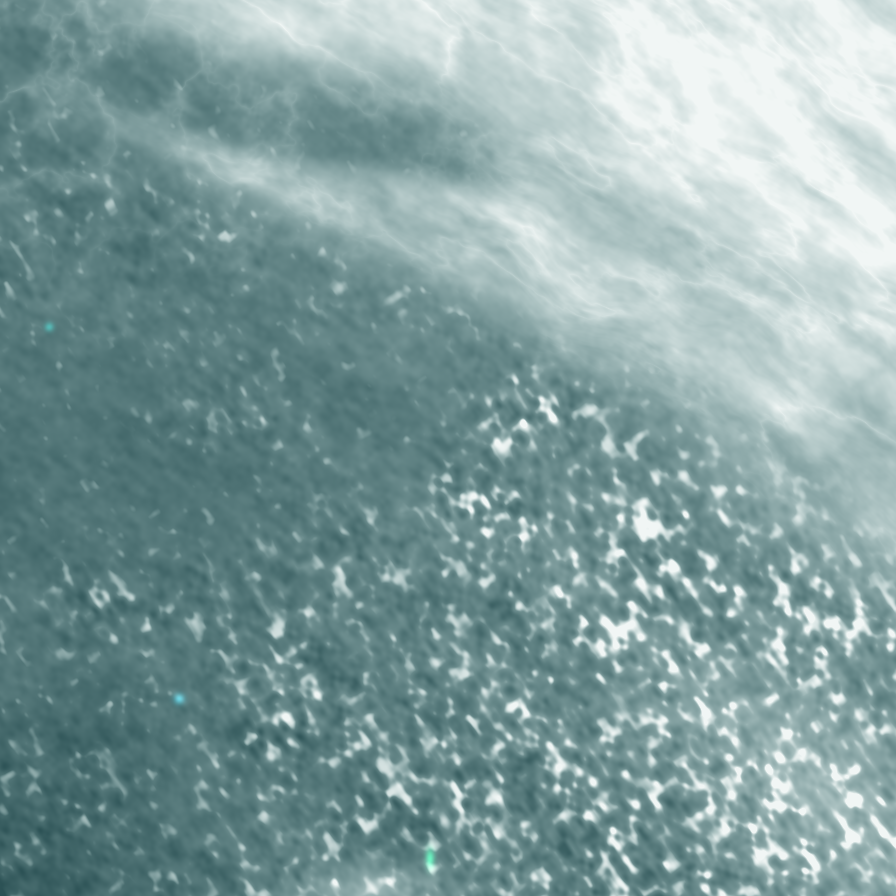
This texture is drawn by a three.js fragment shader. Its source:

```glsl
varying vec2 vUv;

float hash(vec2 p) {
  return fract(sin(dot(p, vec2(127.1, 311.7))) * 43758.5453);
}

float noise(vec2 p) {
  vec2 i = floor(p);
  vec2 f = fract(p);
  f = f * f * (3.0 - 2.0 * f);
  return mix(mix(hash(i), hash(i + vec2(1, 0)), f.x),
             mix(hash(i + vec2(0, 1)), hash(i + vec2(1, 1)), f.x), f.y);
}

float fbm(vec2 p) {
  float sum = 0.0;
  float amp = 0.5;
  for (int i = 0; i < 5; i++) {
    sum += amp * noise(p);
    p = mat2(1.6, 1.2, -1.2, 1.6) * p + 7.3;
    amp *= 0.5;
  }
  return sum / 0.97;
}

// Thin bright threads where the noise crosses its middle value
float threads(vec2 p) {
  return pow(1.0 - abs(2.0 * fbm(p) - 1.0), 6.0);
}

mat2 rotation(float a) {
  return mat2(cos(a), sin(a), -sin(a), cos(a));
}

float blob(vec2 p, vec2 centre, vec2 radius) {
  vec2 d = (p - centre) / radius;
  return exp(-dot(d, d));
}

// Small facets of light, two sizes mixed
float facets(vec2 p) {
  return 0.6 * noise(p) + 0.4 * noise(p * 1.7 + 9.0);
}

void main() {
  vec2 p = vUv;
  vec2 warp = vec2(fbm(p * 6.0), fbm(p * 6.0 + 31.0)) - 0.5;
  vec2 q = p + 0.03 * warp;

  // Height above the curved lower edge of the foam
  float above = q.y - (0.89 - 0.3 * q.x - 0.17 * q.x * q.x);

  // Foam sheet, with a dark pool open at the upper left
  float sheet = smoothstep(-0.05 - 0.12 * p.x * p.x, 0.05, above);
  float shore = 0.015 + 0.35 * max(0.0, q.x - 0.33);
  float pool = (1.0 - smoothstep(0.5, 0.61, q.x + 0.4 * (q.y - 0.84)))
    * smoothstep(shore, shore + 0.045, above)
    * (1.0 - smoothstep(-0.05, 0.05, q.y - 1.0 + 0.23 * q.x));
  float foam = sheet * (1.0 - 0.88 * pool) * mix(0.25, 1.0, smoothstep(0.0, 0.36, p.x));
  foam += 0.4 * exp(-pow((above - 0.005) / 0.014, 2.0))
    * smoothstep(0.05, 0.3, p.x) * (1.0 - smoothstep(0.45, 0.7, p.x));
  foam = clamp(foam, 0.0, 1.0);

  // Strands drawn out along the flow
  vec2 flow = vec2(q.x * 7.0, above * 22.0) + 1.2 * warp;
  float strand = fbm(flow);
  float lace = threads(vec2(q.x * 11.0, above * 20.0) + 4.0);
  float foamTone = mix(0.67, 0.96, smoothstep(0.0, 0.32, above))
    + 0.55 * (strand - 0.5) + 0.16 * (lace - 0.45)
    + 0.14 * (facets(rotation(0.6) * q * vec2(45.0, 80.0)) - 0.5);
  foamTone -= 0.12 * blob(q, vec2(0.84, 0.79), vec2(0.12, 0.04));

  // Open water, darker to the lower left
  float water = 0.06 + 0.18 * p.x + 0.06 * p.y
    - 0.06 * blob(p, vec2(0.0), vec2(0.3, 0.2))
    + 0.2 * (fbm(rotation(0.6) * q * vec2(7.0, 16.0)) - 0.5)
    + 0.1 * (noise(rotation(0.65) * p * vec2(60.0, 110.0)) - 0.5);
  water += 0.22 * (threads(q * 13.0) - 0.2) * smoothstep(0.6, 0.9, p.y);
  water += 0.25 * blob(rotation(0.7) * (q - vec2(0.91, 0.11)), vec2(0.0), vec2(0.22, 0.09))
    + 0.3 * blob(q, vec2(0.42, 0.01), vec2(0.08, 0.025));

  // Glitter thickens to the lower right and gathers in clusters
  float density = 0.15 + 0.75 * smoothstep(-0.2, 0.6, p.x - 0.8 * p.y);
  density += 0.6 * blob(q, vec2(0.12, 0.32), vec2(0.06, 0.03))
    + 0.5 * blob(q, vec2(0.32, 0.22), vec2(0.06, 0.07))
    + 0.4 * blob(q, vec2(0.29, 0.54), vec2(0.07, 0.05))
    + 0.6 * blob(q, vec2(0.58, 0.54), vec2(0.06, 0.04))
    + 0.5 * blob(q, vec2(0.39, 0.39), vec2(0.05, 0.03))
    + 0.5 * blob(q, vec2(0.54, 0.43), vec2(0.05, 0.03))
    + 0.3 * blob(q, vec2(0.7, 0.33), vec2(0.13, 0.07));
  density += 0.8 * (fbm(p * 9.0 + 15.0) - 0.5);
  density = clamp(density, 0.0, 1.0) * (1.0 - smoothstep(-0.03, 0.08, above));

  float facet = facets((rotation(-0.6) * p + 0.02 * warp) * vec2(95.0, 66.0));
  float edge = 0.71 - 0.2 * density;
  float sparkle = smoothstep(edge, edge + 0.34, facet) * (0.3 + 0.4 * density);
  water += 0.9 * sparkle + density * (0.07 + 0.55 * (facet - 0.5));

  float tone = mix(water, foamTone, foam);
  tone = clamp(tone + 0.04 * (noise(p * 150.0) - 0.5), -0.1, 1.02);
  vec3 colour = mix(vec3(0.24, 0.385, 0.395), vec3(0.93, 0.955, 0.95), tone);
  colour += vec3(0.0, 0.08, 0.07) * tone * (1.0 - tone);

  // Small tinted glints
  colour += vec3(0.0, 0.4, 0.2) * blob(p, vec2(0.48, 0.042), vec2(0.005, 0.011));
  colour += vec3(0.1, 0.35, 0.4) * blob(p, vec2(0.2, 0.22), vec2(0.006));
  colour += vec3(0.0, 0.25, 0.23) * blob(p, vec2(0.055, 0.635), vec2(0.005));

  gl_FragColor = vec4(colour, 1.0);
}
```
